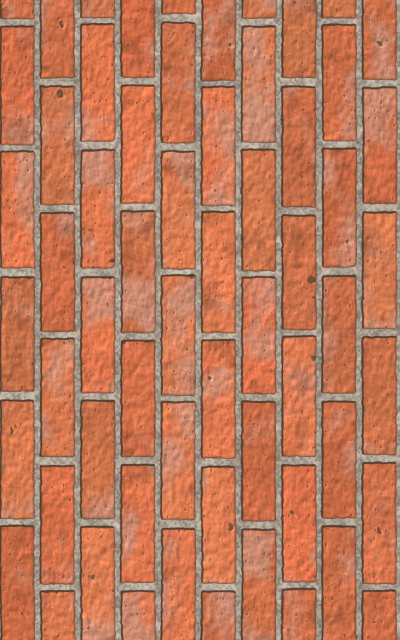
This texture is drawn by a Shadertoy shader. Its source:

```glsl
// Weathered orange brickwork turned on end: narrow columns in half-offset bond,
// with raised gritty grey mortar. Each brick is a rounded-box distance with
// hashed joints; value noise adds rough edges, bumps, pits and pale bloom.
// All lengths are in canvas heights.
#define PITCH vec2(0.0629, 0.1966)    // column and row spacing
#define ORIGIN vec2(-0.0046, 0.182)   // a joint crossing in an even column
#define JOINT vec2(0.0100, 0.0122)    // mortar widths: upright, level
#define JITTER 0.0035                 // wander of the level joints
#define ROUGH 0.0022                  // raggedness of brick edges
#define SHADOW vec2(0.0021, -0.0024)  // shade cast by mortar, light at upper left
#define BRICK vec3(0.83, 0.455, 0.30)
#define BLOOM vec3(0.79, 0.57, 0.49)
#define BURNT vec3(0.50, 0.27, 0.18)
#define MORTAR_LIGHT vec3(0.77, 0.72, 0.66)
#define MORTAR_MID vec3(0.53, 0.49, 0.44)
#define CREVICE vec3(0.33, 0.26, 0.20)

float hash(vec2 p) {
    vec3 q = fract(vec3(p.xyx) * 0.1031);
    q += dot(q, q.yzx + 33.33);
    return fract((q.x + q.y) * q.z);
}

float noise(vec2 p) {
    vec2 i = floor(p), f = fract(p);
    f = f * f * (3.0 - 2.0 * f);
    return mix(mix(hash(i), hash(i + vec2(1, 0)), f.x),
               mix(hash(i + vec2(0, 1)), hash(i + vec2(1, 1)), f.x), f.y);
}

float fbm(vec2 p) {
    float sum = 0.0, amp = 0.5;
    for (int k = 0; k < 4; k++) {
        sum += amp * noise(p);
        p = mat2(1.6, 1.2, -1.2, 1.6) * p + 17.3;
        amp *= 0.5;
    }
    return sum / 0.9375;
}

float roundBox(vec2 p, vec2 halfSize, float radius) {
    vec2 q = abs(p) - halfSize + radius;
    return length(max(q, 0.0)) + min(max(q.x, q.y), 0.0) - radius;
}

// Scattered pits: x is the dark hollow, y its lit lower-right rim
vec2 pits(vec2 p, float chance) {
    vec2 id = floor(p), c = fract(p) - 0.5;
    c -= 0.4 * (vec2(hash(id + 3.1), hash(id + 8.7)) - 0.5);
    c += 0.25 * (vec2(noise(p * 3.0), noise(p * 3.0 + 40.0)) - 0.5);
    float size = mix(0.12, 0.28, hash(id + 5.9));
    float on = step(hash(id + 1.7), chance);
    float hollow = 1.0 - smoothstep(size * 0.5, size, length(c * vec2(1.2, 0.9)));
    float rim = 1.0 - smoothstep(size * 0.5, size, length(c - vec2(0.14, -0.14)));
    return on * vec2(hollow, rim * (1.0 - hollow));
}

// Thickness and offset of the level joint below a brick
vec2 levelJoint(vec2 id) {
    float thick = JOINT.y * mix(0.75, 1.15, hash(id + 21.0));
    return vec2(thick, JITTER * (hash(id + 47.0) - 0.5) * 2.0);
}

void mainImage(out vec4 fragColor, in vec2 fragCoord) {
    float px = 1.0 / iResolution.y;
    vec2 p = fragCoord * px;

    // Column and row; odd columns slide by half a brick
    vec2 g = p - ORIGIN;
    g.x += 0.0016 * (noise(vec2(p.y * 9.0, floor(p.x * 4.0))) - 0.5);
    float column = floor(g.x / PITCH.x);
    g.y += 0.5 * PITCH.y * mod(column, 2.0);
    vec2 id = vec2(column, floor(g.y / PITCH.y)) + 20.0;
    vec2 cell = mod(g, PITCH);

    // Brick outline between its two level joints
    vec2 below = levelJoint(id), above = levelJoint(id + vec2(0, 1));
    float lo = below.y + 0.5 * below.x;
    float hi = PITCH.y + above.y - 0.5 * above.x;
    vec2 centre = vec2(0.5 * PITCH.x, 0.5 * (lo + hi));
    vec2 halfSize = 0.5 * vec2(PITCH.x - JOINT.x, hi - lo);
    vec2 q = cell - centre;
    float ragged = ROUGH * (fbm(p * 110.0) - 0.5) * 1.6;
    float d = roundBox(q, halfSize, 0.003) + ragged;
    float shaded = roundBox(q - SHADOW, halfSize, 0.003) + ragged;

    // Fired clay: tone per brick, soft mottling, pale bloom and scorching
    float tone = hash(id + 11.0);
    float mottle = fbm(p * vec2(34.0, 26.0) + id * 5.0);
    float patchy = fbm(p * vec2(20.0, 15.0) + id * 9.0);
    vec3 clay = BRICK * mix(0.93, 1.07, tone);
    clay.yz *= mix(0.94, 1.06, hash(id + 31.0));
    clay *= 0.90 + 0.20 * mottle;
    float bloom = smoothstep(0.50, 0.76, patchy + 0.16 * (hash(id + 61.0) - 0.5));
    clay = mix(clay, BLOOM, 0.75 * bloom);
    clay = mix(clay, BURNT, 0.35 * smoothstep(0.60, 0.82, fbm(p * 30.0 + id * 3.0)));

    // Surface relief: bumps lit from the upper left, fine and coarse pits
    vec2 b = p * vec2(150.0, 110.0);
    clay *= 1.0 + 0.42 * (fbm(b) - fbm(b + vec2(-0.45, 0.45)));
    vec2 fine = pits(p * vec2(105.0, 85.0), 0.20);
    vec2 coarse = pits(p * 38.0 + 7.0, 0.022);
    clay = mix(clay, BURNT, 0.60 * fine.x);
    clay = mix(clay, CREVICE, 0.75 * coarse.x);
    clay += 0.07 * fine.y + 0.10 * coarse.y;

    // Mortar: coarse grit, brighter on level joints, dark where it meets brick
    float grit = 0.6 * noise(p * 310.0) + 0.4 * noise(p * 170.0 + 9.0);
    float level = smoothstep(-0.002, 0.002, abs(q.y) - halfSize.y)
                * (1.0 - smoothstep(-0.002, 0.002, abs(q.x) - halfSize.x));
    vec3 mortar = mix(MORTAR_MID, MORTAR_LIGHT, clamp(1.5 * grit - 0.28 + 0.25 * level, 0.0, 1.0));
    mortar *= 0.86 + 0.26 * fbm(p * 45.0);
    mortar = mix(CREVICE, mortar, smoothstep(-0.0010, 0.0022, d));

    // Cast shade falls on the left and top margins of each brick
    float shade = smoothstep(-0.0012, 0.0012, shaded);
    clay = mix(clay, CREVICE, 0.85 * shade);
    clay *= 1.0 - 0.18 * smoothstep(-0.004, 0.0, d);
    vec3 colour = mix(clay, mortar, smoothstep(-px, px, d));
    fragColor = vec4(clamp(colour, 0.0, 1.0), 1.0);
}
```
